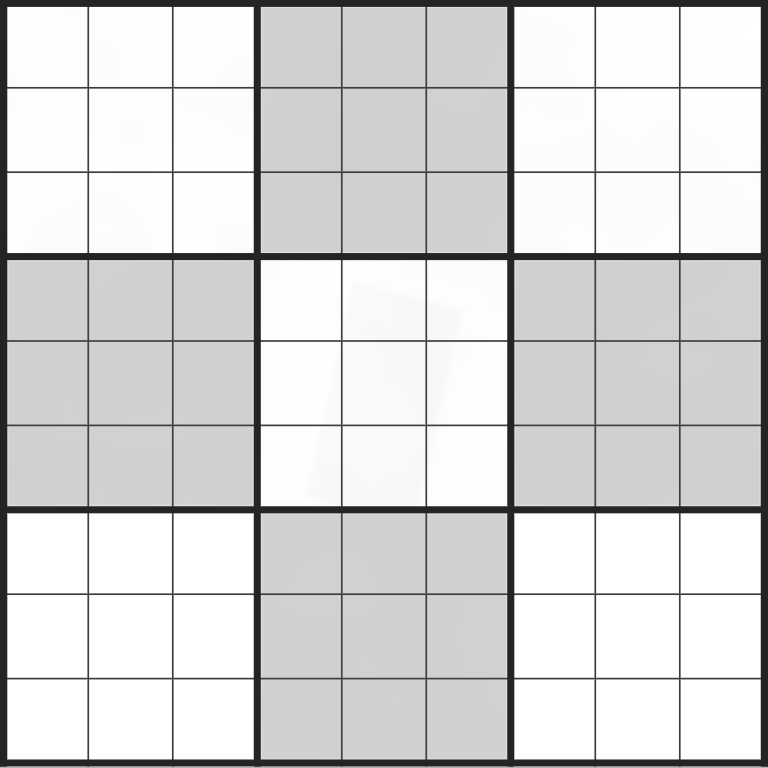
Write a Shadertoy shader that draws this pattern.

```glsl
// A nine by nine ruled board: thin lines between cells, thick lines between
// blocks, and a white and grey checker of blocks with faint paper smudges.
// Lines come from the distance to the nearest multiple of the cell pitch.

float hash(vec2 p) {
    return fract(sin(dot(p, vec2(127.1, 311.7))) * 43758.5453);
}

float noise(vec2 p) {
    vec2 i = floor(p), f = fract(p);
    f = f * f * (3.0 - 2.0 * f);
    return mix(mix(hash(i), hash(i + vec2(1, 0)), f.x),
               mix(hash(i + vec2(0, 1)), hash(i + vec2(1, 1)), f.x), f.y);
}

// Distance to the closest rule, in canvas units, along each axis
vec2 ruleDistance(vec2 cell, float every, vec2 pitch) {
    return abs(cell / every - round(cell / every)) * every * pitch;
}

// Coverage of a line, softened over one pixel
float stroke(float d, float halfWidth, float pixel) {
    return clamp((halfWidth - d) / pixel + 0.5, 0.0, 1.0);
}

void mainImage(out vec4 fragColor, in vec2 fragCoord) {
    vec2 uv = fragCoord / iResolution.xy;
    float pixel = 1.0 / min(iResolution.x, iResolution.y);
    vec3 ink = vec3(0.15, 0.137, 0.14);

    // Board coordinates: one unit per cell
    vec2 pitch = vec2(0.11003, 0.1099);
    vec2 cell = (uv - vec2(0.0049, 0.0065)) / pitch;
    vec2 block = clamp(floor(cell / 3.0), 0.0, 2.0);
    float grey = mod(block.x + block.y, 2.0);

    // Paper: checker, cleaner towards the bottom, with a worn centre block
    float used = step(1.0, block.y);
    float smudge = noise(uv * 9.0) * 0.6 + noise(uv * 23.0) * 0.4;
    float paper = mix(1.0 - 0.016 * smudge * used, 0.812 + 0.008 * smudge, grey);
    vec2 worn = uv - vec2(0.5, 0.475);
    worn.x -= worn.y * 0.22;
    float patchEdge = max(abs(worn.x) - 0.075, abs(worn.y + worn.x * 0.25) - 0.14);
    paper -= 0.018 * (1.0 - smoothstep(-0.006, 0.006, patchEdge)) * (1.0 - grey);

    // Pale rim just inside each grey block
    vec2 thick = ruleDistance(cell, 3.0, pitch);
    float thickDistance = min(thick.x, thick.y);
    paper += 0.06 * grey * (1.0 - smoothstep(0.005, 0.0075, thickDistance));
    vec3 color = vec3(paper);

    // Thin cell rules, then thick block rules
    vec2 thin = ruleDistance(cell, 1.0, pitch);
    color = mix(color, vec3(0.25, 0.24, 0.24), stroke(min(thin.x, thin.y), 0.0011, pixel));
    color = mix(color, ink, stroke(thickDistance, 0.0046, pixel));

    // Solid outer margin, with a pale sliver under the bottom rule
    float inside = min(min(uv.x - 0.005, 0.995 - uv.x), 0.995 - uv.y);
    color = mix(color, ink, stroke(inside, 0.0, pixel));
    color = mix(color, vec3(0.7), stroke(uv.y, 0.0016, pixel));

    fragColor = vec4(color, 1.0);
}
```
